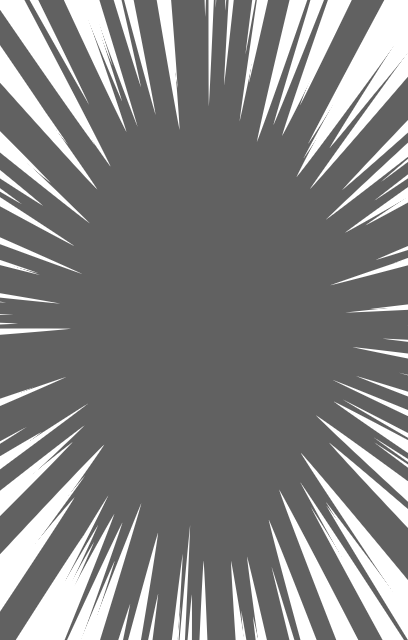
Reproduce this background procedurally as a Shadertoy shader.

```glsl
// Comic focus lines: white needles burst outward over flat grey, leaving an oval clear.
// Each angular sector holds one long leading needle and shorter companions beside it;
// hashes vary their angle, tip distance and taper, and box coverage smooths the edges.

const float TAU = 6.2831853;
const int SECTORS = 42;
const int NEEDLES_PER_SECTOR = 3;
const vec3 GREY = vec3(0.38);
const vec3 WHITE = vec3(1.0);
const vec2 FOCUS = vec2(0.5, 0.495);

// Three random values in 0..1 from a pair of indices
vec3 hash32(vec2 p) {
    vec3 q = fract(p.xyx * vec3(0.1031, 0.1030, 0.0973));
    q += dot(q, q.yxz + 33.33);
    return fract((q.xxy + q.yzz) * q.zyx);
}

// Pixel coverage of a needle that starts at tip and widens along dir
float needle(vec2 p, vec2 tip, vec2 dir, float taper, float pixel) {
    vec2 q = p - tip;
    float along = dot(q, dir);
    float across = dot(q, vec2(-dir.y, dir.x));
    float halfWidth = taper * pow(max(along, 0.0), 0.85);
    float left = max(across - 0.5 * pixel, -halfWidth);
    float right = min(across + 0.5 * pixel, halfWidth);
    return clamp((right - left) / pixel, 0.0, 1.0);
}

// Combined coverage of all needles; extent is the canvas size in widths
float focusLines(vec2 p, vec2 extent, float pixel) {
    float coverage = 0.0;
    for (int i = 0; i < SECTORS; i++) {
        vec3 sector = hash32(vec2(float(i) + 1.0, 7.0));
        float leadTurn = float(i) + 0.5 + 0.7 * (sector.x - 0.5);
        float leadRadius = 0.305 + 0.075 * sector.y;

        for (int j = 0; j < NEEDLES_PER_SECTOR; j++) {
            vec3 rnd = hash32(vec2(float(i) + 1.0, float(j) + 19.0));
            float companion = j == 0 ? 0.0 : 1.0;
            float angle = TAU * (leadTurn + companion * (rnd.x - 0.5)) / float(SECTORS);
            float radius = leadRadius + companion * mix(0.03, 0.16, rnd.y);

            // Needles toward the corners are broader
            float diagonal = sin(2.0 * angle);
            float taper = mix(0.018, 0.040, rnd.z) * (1.0 + 0.7 * diagonal * diagonal);
            taper *= 1.0 - 0.15 * companion;

            vec2 tip = radius * vec2(cos(angle), sin(angle)) * extent;
            coverage = max(coverage, needle(p, tip, normalize(tip), taper, pixel));
        }
    }
    return coverage;
}

void mainImage(out vec4 fragColor, in vec2 fragCoord) {
    float pixel = 1.0 / iResolution.x;
    vec2 extent = iResolution.xy * pixel;
    vec2 p = fragCoord * pixel - FOCUS * extent;
    fragColor = vec4(mix(GREY, WHITE, focusLines(p, extent, pixel)), 1.0);
}
```
